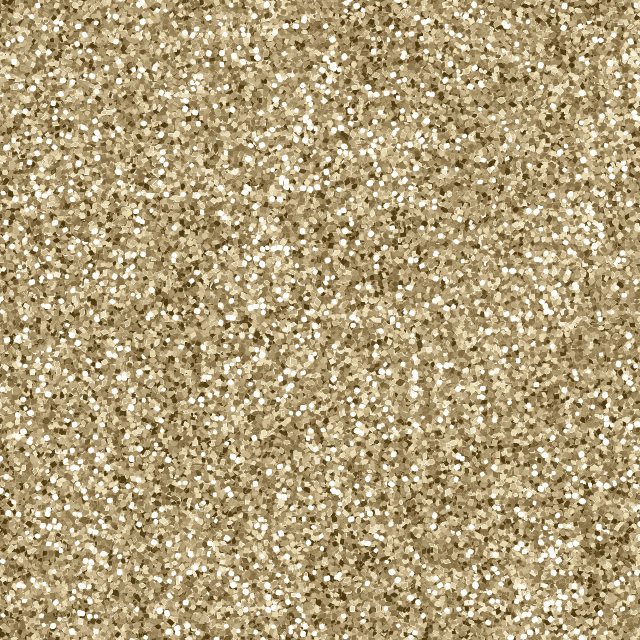
A Shadertoy shader for this texture:

```glsl
// Gold glitter: layers of small overlapping, randomly turned metal flakes,
// each with its own tone and a thin lit or shaded rim, topped by white sparkles.
// Every layer is a jittered grid, painted cell by cell from back to front.

const float GRID = 108.0;      // flakes across the canvas height
const int FLAKE_LAYERS = 3;

float hash(vec2 p) {
    return fract(sin(dot(p, vec2(127.1, 311.7))) * 43758.5453);
}

vec2 hash2(vec2 p) {
    return vec2(hash(p), hash(p + 37.3));
}

float valueNoise(vec2 p) {
    vec2 cell = floor(p);
    vec2 f = fract(p);
    f = f * f * (3.0 - 2.0 * f);
    float low = mix(hash(cell), hash(cell + vec2(1, 0)), f.x);
    float high = mix(hash(cell + vec2(0, 1)), hash(cell + vec2(1, 1)), f.x);
    return mix(low, high, f.y);
}

// Tone 0..1 to metal colour, from brown shadow to white glint
vec3 goldRamp(float tone) {
    vec3 c = vec3(0.31, 0.23, 0.07);
    c = mix(c, vec3(0.54, 0.45, 0.28), smoothstep(0.03, 0.17, tone));
    c = mix(c, vec3(0.67, 0.59, 0.42), smoothstep(0.20, 0.42, tone));
    c = mix(c, vec3(0.79, 0.71, 0.55), smoothstep(0.44, 0.66, tone));
    c = mix(c, vec3(0.92, 0.86, 0.69), smoothstep(0.68, 0.83, tone));
    return mix(c, vec3(1.0, 1.0, 0.98), smoothstep(0.86, 0.97, tone));
}

// Signed distance to a skewed rectangle with cut corners
float flakeDistance(vec2 p, float radius, float aspect, float angle, float skew, float corner) {
    float c = cos(angle), s = sin(angle);
    vec2 q = mat2(c, -s, s, c) * p;
    q.x += skew * q.y;
    q = abs(q);
    float box = max(q.x - radius, q.y - radius * aspect);
    return max(box, (q.x + q.y) * 0.7071 - radius * corner);
}

// Paints one layer of tinted flakes over the colour below
vec3 paintFlakes(vec3 below, vec2 p, float seed, float pixel, float toneShift) {
    vec3 color = below;
    for (int j = -1; j <= 1; j++)
    for (int i = -1; i <= 1; i++) {
        vec2 cell = floor(p) + vec2(i, j);
        vec2 id = cell + seed;
        vec2 center = cell + 0.5 + 0.8 * (hash2(id) - 0.5);
        vec2 shape = hash2(id + 11.7);
        vec2 look = hash2(id + 71.9);
        float d = flakeDistance(p - center, mix(0.34, 0.56, shape.x), mix(0.6, 1.0, shape.y),
                                6.2832 * hash(id + 5.1), look.y - 0.5, mix(0.95, 1.3, look.x));
        float rim = smoothstep(-0.15, -0.03, d) * mix(-0.12, 0.32, look.y);
        float tone = 0.93 * hash(id + 23.5) + toneShift;
        vec3 metal = goldRamp(clamp(tone + rim, 0.0, 0.93));
        color = mix(color, metal, smoothstep(pixel, -pixel, d));
    }
    return color;
}

// Paints the sparse, rounder white flakes that face the light
vec3 paintSparkles(vec3 below, vec2 p, float seed, float pixel, float share) {
    vec3 color = below;
    for (int j = -1; j <= 1; j++)
    for (int i = -1; i <= 1; i++) {
        vec2 cell = floor(p) + vec2(i, j);
        vec2 id = cell + seed;
        if (hash(id + 3.3) > share) continue;
        vec2 center = cell + 0.5 + 0.7 * (hash2(id) - 0.5);
        vec2 shape = hash2(id + 17.1);
        float d = flakeDistance(p - center, mix(0.36, 0.56, shape.x), mix(0.8, 1.0, shape.y),
                                6.2832 * hash(id + 9.4), 0.4 * (shape.y - 0.5), 1.05);
        vec3 glint = mix(vec3(1.0), vec3(0.98, 0.94, 0.82), smoothstep(-0.12, 0.0, d));
        color = mix(color, glint, smoothstep(pixel, -pixel, d));
    }
    return color;
}

void mainImage(out vec4 fragColor, in vec2 fragCoord) {
    vec2 uv = fragCoord / iResolution.y;
    vec2 p = uv * GRID;
    float pixel = 0.6 * GRID / iResolution.y;

    // Soft patches make some areas a little brighter or richer in sparkles
    float patches = valueNoise(uv * 14.0) - 0.5;

    // Shadowed bed, then flakes from back to front
    vec3 color = goldRamp(0.08 + 0.3 * valueNoise(p * 2.0));
    for (int layer = 0; layer < FLAKE_LAYERS; layer++) {
        float seed = 19.7 * float(layer + 1);
        vec2 offset = vec2(0.37, 0.61) * float(layer);
        color = paintFlakes(color, p + offset, seed, pixel, 0.12 * patches - 0.01);
    }
    color = paintSparkles(color, p + 0.23, 91.3, pixel, 0.115 + 0.09 * patches);

    // Fine metallic grain
    color += 0.07 * (valueNoise(p * 3.7) - 0.5);
    fragColor = vec4(clamp(color, 0.0, 1.0), 1.0);
}
```
